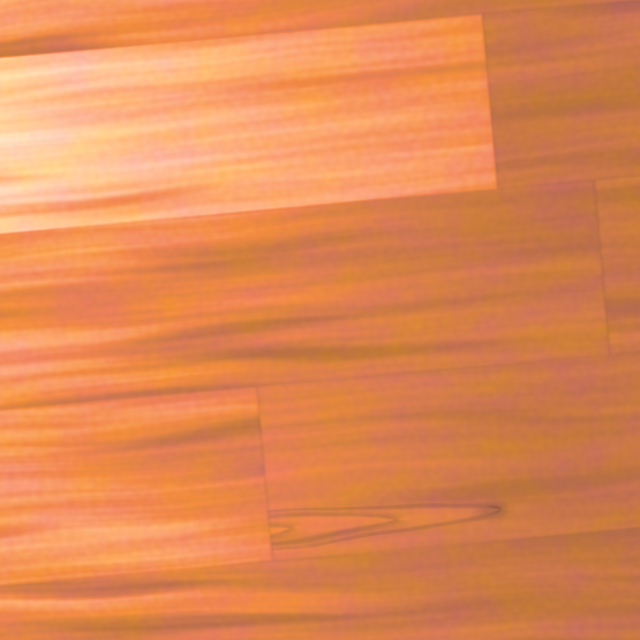
This texture is drawn by a three.js fragment shader. Its source:

```glsl
varying vec2 vUv;

// Layout
const float SLOPE = 0.09;          // tilt of the planks
const float FAN = 0.02;            // change of grain angle from row to row
const float ROW_HEIGHT = 0.275;
const float FIRST_EDGE = 0.085;    // lower edge of row 0
const float EDGE_SOFTNESS = 0.003;
const float SEAM_WIDTH = 0.003;
const float SEAM_DEPTH = 0.09;

// Light and grain, as steps along the wood ramp
const float LIGHT_LEFT = 0.67;
const float LIGHT_RIGHT = 0.27;
const float PALE_BOARD = 0.26;
const float GLOW = 0.24;
const vec2 GLOW_CENTER = vec2(0.0, 0.72);
const vec2 GLOW_SIZE = vec2(0.25, 0.17);
const float BROAD_GRAIN = 0.26;
const float FINE_GRAIN = 0.21;
const float HAIR_GRAIN = 0.09;
const float STREAK_DEPTH = 0.28;
const float MOTTLE = 0.05;

// Arched growth rings
const vec2 ARCH_TIP = vec2(0.80, 0.133);
const float ARCH_BEND = 390.0;
const float ARCH_SPACING = 0.165;
const float ARCH_LINE = 0.005;

// Wood ramp, dark to light
const vec3 KNOT = vec3(0.50, 0.25, 0.13);
const vec3 UMBER = vec3(0.68, 0.42, 0.28);
const vec3 BROWN = vec3(0.74, 0.44, 0.27);
const vec3 TAN = vec3(0.84, 0.49, 0.29);
const vec3 ORANGE = vec3(0.95, 0.53, 0.29);
const vec3 PEACH = vec3(0.99, 0.65, 0.44);
const vec3 CREAM = vec3(1.0, 0.77, 0.58);
const vec3 SHINE = vec3(1.0, 0.91, 0.76);
const vec3 TINT_SHIFT = vec3(0.01, 0.04, -0.10);

vec2 gradientAt(vec2 cell) {
  float angle = 6.2832 * fract(sin(dot(cell, vec2(127.1, 311.7))) * 43758.5);
  return vec2(cos(angle), sin(angle));
}

float gradientNoise(vec2 p) {
  vec2 i = floor(p), f = p - i;
  vec2 s = f * f * f * (f * (f * 6.0 - 15.0) + 10.0);
  vec2 e = vec2(1.0, 0.0);
  float low = mix(dot(gradientAt(i), f), dot(gradientAt(i + e.xy), f - e.xy), s.x);
  float high = mix(dot(gradientAt(i + e.yx), f - e.yx), dot(gradientAt(i + e.xx), f - e.xx), s.x);
  return mix(low, high, s.y);
}

float grain(vec2 g, float seed) {
  g.y += 0.014 * gradientNoise(g * vec2(3.0, 6.0) + seed);
  float broad = gradientNoise(g * vec2(1.2, 17.0) + seed);
  float fine = gradientNoise(g * vec2(2.2, 52.0) + seed * 1.7);
  float hair = gradientNoise(g * vec2(5.0, 115.0) + seed * 2.9);
  float streak = smoothstep(0.12, 0.5, gradientNoise(g * vec2(1.7, 27.0) + seed * 2.3));
  return BROAD_GRAIN * broad + FINE_GRAIN * fine + HAIR_GRAIN * hair
    + STREAK_DEPTH * (0.15 - streak);
}

// Nested parabolas that close at a dark tip
float arches(vec2 b) {
  b.y += 0.006 * gradientNoise(b * vec2(9.0, 20.0));
  vec2 d = b - ARCH_TIP;
  float q = d.x + ARCH_BEND * d.y * d.y;
  float steep = length(vec2(1.0, 2.0 * ARCH_BEND * d.y));
  float ring = abs(fract(q / ARCH_SPACING + 0.5) - 0.5) * ARCH_SPACING / steep;
  float inside = (1.0 - smoothstep(0.02, 0.07, q)) * (1.0 - smoothstep(0.025, 0.045, abs(d.y)));
  vec2 k = (d + vec2(0.012, 0.0)) / vec2(0.024, 0.011);
  return inside * (0.08 - 0.24 * exp(-ring * ring / (ARCH_LINE * ARCH_LINE))) - 0.3 * exp(-dot(k, k));
}

float jointOf(float row) {
  if (row == 0.0) return 0.437;
  if (row == 1.0) return 0.993;
  return row == 2.0 ? 0.841 : 2.0;
}

float boardTone(vec2 b, float row, float side) {
  vec2 g = vec2(b.x, b.y - FAN * (row - 1.0) * b.x);
  float contrast = mix(1.05, 0.6, smoothstep(0.1, 0.9, b.x));
  float tone = contrast * grain(g, 17.3 * row + 5.7 * side + 40.0);
  if (row == 2.0 && side == 0.0) {
    vec2 d = (b + vec2(0.0, SLOPE * b.x) - GLOW_CENTER) / GLOW_SIZE;
    tone += PALE_BOARD + GLOW * exp(-dot(d, d));
  }
  if (row == 0.0 && side == 1.0) tone = 0.75 * tone + arches(b);
  if (row < 0.0) tone -= 0.06;
  return tone;
}

vec3 woodColor(float tone) {
  float t = tone * 5.0;
  vec3 c = mix(KNOT, UMBER, clamp(t * 0.6 + 1.0, 0.0, 1.0));
  c = mix(c, BROWN, clamp(t, 0.0, 1.0));
  c = mix(c, TAN, clamp(t - 1.0, 0.0, 1.0));
  c = mix(c, ORANGE, clamp(t - 2.0, 0.0, 1.0));
  c = mix(c, PEACH, clamp(t - 3.0, 0.0, 1.0));
  c = mix(c, CREAM, clamp(t - 4.0, 0.0, 1.0));
  return mix(c, SHINE, clamp((t - 5.0) * 0.7, 0.0, 1.0));
}

void main() {
  vec2 b = vUv + SLOPE * vec2(vUv.y, -vUv.x);
  float tone = 0.0;

  // Lay the rows upward, each with one butt joint
  for (int i = -1; i <= 3; i++) {
    float row = float(i);
    float edge = b.y - FIRST_EDGE - row * ROW_HEIGHT;
    float along = b.x - jointOf(row);
    float board = mix(boardTone(b, row, 0.0), boardTone(b, row, 1.0),
      smoothstep(-EDGE_SOFTNESS, EDGE_SOFTNESS, along));
    board -= SEAM_DEPTH * exp(-along * along / (SEAM_WIDTH * SEAM_WIDTH));
    float cover = i == -1 ? 1.0 : smoothstep(-EDGE_SOFTNESS, EDGE_SOFTNESS, edge);
    tone = mix(tone, board, cover);
    tone -= 0.6 * SEAM_DEPTH * exp(-edge * edge / (SEAM_WIDTH * SEAM_WIDTH));
  }

  // Side light, surface mottle and warm tint patches
  tone += mix(LIGHT_LEFT, LIGHT_RIGHT, smoothstep(-0.1, 1.0, vUv.x));
  tone += MOTTLE * gradientNoise(vUv * 85.0);
  float tint = gradientNoise(b * vec2(8.0, 24.0)) + 0.5 * gradientNoise(vUv * 36.0 + 9.0);
  gl_FragColor = vec4(clamp(woodColor(tone) + TINT_SHIFT * tint, 0.0, 1.0), 1.0);
}
```
